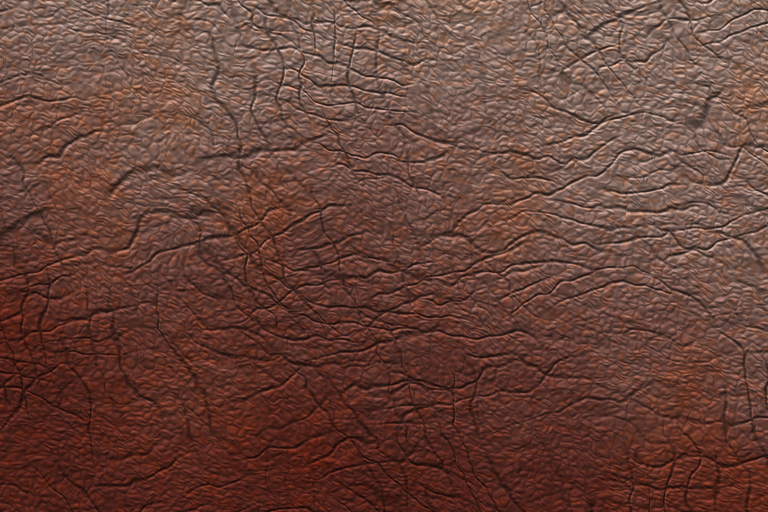
Give the GLSL for this texture, as a Shadertoy shader.

```glsl
// Worn brown leather: fine wrinkled grain, thin creases and a soft sheen from above.

float hash(vec2 p) {
    vec3 q = fract(vec3(p.xyx) * 0.1031);
    q += dot(q, q.yzx + 33.33);
    return fract((q.x + q.y) * q.z);
}

float noise(vec2 p) {
    vec2 cell = floor(p), f = fract(p);
    f = f * f * (3.0 - 2.0 * f);
    return mix(mix(hash(cell), hash(cell + vec2(1, 0)), f.x),
               mix(hash(cell + vec2(0, 1)), hash(cell + vec2(1, 1)), f.x), f.y);
}

float fbm(vec2 p) {
    float sum = 0.0, amplitude = 0.53;
    for (int i = 0; i < 4; i++) {
        sum += amplitude * noise(p);
        p = mat2(1.6, 1.2, -1.2, 1.6) * p + 7.3;
        amplitude *= 0.5;
    }
    return sum;
}

// Rounded Voronoi pebbles: 0 in the grooves, 1 on the crowns
float pebbles(vec2 p) {
    vec2 cell = floor(p), f = fract(p);
    float nearest = 8.0, second = 8.0;
    for (int y = -1; y <= 1; y++)
    for (int x = -1; x <= 1; x++) {
        vec2 o = vec2(x, y);
        vec2 jitter = vec2(hash(cell + o), hash(cell + o + 57.0));
        float d = length(o + jitter - f);
        second = min(second, max(nearest, d));
        nearest = min(nearest, d);
    }
    return smoothstep(0.0, 0.6, second - nearest);
}

// Thin wavering furrows in four directions, each broken into short patches
float creases(vec2 p) {
    float depth = 0.0;
    p += 0.012 * vec2(noise(p * 42.0), noise(p * 42.0 + 19.0));
    for (int i = 0; i < 4; i++) {
        float k = float(i), angle = 0.3 - 0.5 * k;
        vec2 along = vec2(cos(angle), sin(angle));
        vec2 q = vec2(dot(p, along), dot(p, vec2(-along.y, along.x)));
        float lane = q.y * 22.0 + 2.6 * noise(q * vec2(4, 5) + 31.0 * k) + noise(q * 13.0 + k);
        float furrow = 1.0 - smoothstep(0.0, 0.13, abs(fract(lane) - 0.5));
        float region = smoothstep(0.4, 0.75, noise(p * 3.3 + 13.7 * k));
        float broken = smoothstep(0.3, 0.65, noise(vec2(q.x * 9.0, floor(lane) * 5.3 + k)));
        depth = max(depth, furrow * region * broken);
    }
    return depth;
}

// x: surface height, y: crease depth, z: pebble crown
vec3 leather(vec2 p) {
    vec2 bend = vec2(noise(p * 9.0), noise(p * 9.0 + 40.0));
    vec2 ripple = vec2(noise(p * 60.0), noise(p * 60.0 + 23.0));
    vec2 grain = p + 0.04 * bend + 0.012 * ripple;
    grain.y += 0.22 * grain.x;
    float crown = pebbles(grain * vec2(52, 88));
    float depth = creases(p);
    float height = 0.27 * crown + 0.75 * noise(grain * vec2(20, 42))
                 + 0.5 * noise(grain * vec2(48, 84) + 5.0)
                 + 0.42 * noise(p * vec2(115, 160)) - 0.6 * depth;
    return vec3(height, depth, crown);
}

void mainImage(out vec4 fragColor, in vec2 fragCoord) {
    vec2 p = fragCoord / iResolution.y;

    // Relief lit from the top, slightly left
    vec3 surface = leather(p);
    float slope = surface.x - leather(p + vec2(-0.0014, 0.0038)).x;
    float shade = clamp(slope, -0.6, 0.6);

    // Broad sheen: grey above, deep red below, darkest at the lower left
    float sheen = p.y + 0.2 * (p.x - 0.75) + 0.5 * (fbm(p * 3.0 + 4.0) - 0.5);
    sheen = smoothstep(-0.05, 1.1, sheen);
    vec3 color = mix(vec3(0.29, 0.125, 0.1), vec3(0.5, 0.41, 0.375), sheen);

    // Rubbed rust dye, in blotches and in fine specks
    float blotch = smoothstep(0.48, 0.78, fbm(p * vec2(6, 5) + 21.0));
    float speck = smoothstep(0.5, 0.85, noise(p * vec2(85, 110) + 9.0));
    vec3 rust = mix(vec3(0.36, 0.125, 0.07), vec3(0.54, 0.36, 0.26), sheen);
    color = mix(color, rust, clamp(0.5 * blotch + 0.5 * speck, 0.0, 0.8));

    // Shadowed grooves, lit crowns and cool glints
    color *= 1.04 + 0.85 * shade;
    color *= (0.92 + 0.14 * surface.z) * (1.0 - 0.32 * surface.y);
    color += vec3(0.2, 0.22, 0.22) * max(shade, 0.0) * (0.1 + 0.8 * sheen);
    fragColor = vec4(clamp(color, 0.0, 1.0), 1.0);
}
```
